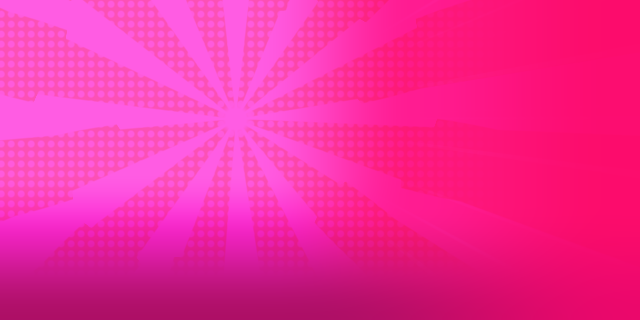
This background is drawn by a Shadertoy shader. Its source:

```glsl
// Pink comic sunburst with halftone wedges, fading to hot red and a plum floor.

const float RAY_COUNT = 12.0;
const float TAU = 6.2831853;
const vec2 BURST_CENTER = vec2(0.737, 0.628);

const vec3 PINK = vec3(1.0, 0.36, 0.89);
const vec3 MAGENTA = vec3(0.99, 0.15, 0.82);
const vec3 HOT_PINK = vec3(1.0, 0.11, 0.57);
const vec3 RED_PINK = vec3(0.99, 0.05, 0.44);
const vec3 PLUM = vec3(0.68, 0.06, 0.40);
const vec3 CRIMSON = vec3(0.92, 0.03, 0.42);
const vec3 WEDGE_TINT = vec3(0.99, 0.88, 0.80);

float hash(float n) {
    return fract(sin(n * 12.9898) * 43758.5453);
}

float fill(float dist, float pixel) {
    return 1.0 - smoothstep(-pixel, pixel, dist);
}

// Smooth colour field: pink to red across, darkening near the floor
vec3 backdrop(vec2 p) {
    float low = 1.0 - smoothstep(0.25, 0.46, p.y);
    vec3 color = mix(PINK, MAGENTA, low);
    color = mix(color, HOT_PINK, smoothstep(0.78, 1.3, p.x));
    color = mix(color, RED_PINK, smoothstep(1.25, 1.9, p.x));
    vec3 ground = mix(PLUM, CRIMSON, smoothstep(0.95, 2.0, p.x));
    return mix(color, ground, 1.0 - smoothstep(0.0, 0.36, p.y));
}

// Repeated wedges, each side notched by a tapering tooth
float wedges(vec2 q, float pixel) {
    float r = length(q);
    float angle = atan(q.y, q.x);
    float bend = radians(0.3 + 2.6 * cos(angle + 0.5));
    float turn = (angle - radians(16.0) - bend) / TAU * RAY_COUNT;
    float id = mod(floor(turn + 0.5), RAY_COUNT);
    float offset = (fract(turn + 0.5) - 0.5) * TAU / RAY_COUNT;
    float seed = id + (offset > 0.0 ? 0.37 : 0.71);
    float toothStart = mix(0.35, 0.65, hash(seed));
    float along = (r - toothStart) / 0.2;
    float tooth = smoothstep(0.0, 0.06, along) * (1.0 - clamp(along, 0.0, 1.0));
    float halfWidth = radians(8.0 + 1.2 * hash(id + 5.0) + 2.6 * tooth);
    return fill((abs(offset) - halfWidth) * r, pixel) * smoothstep(0.03, 0.06, r);
}

// Dots in upright rows and columns
float halftone(vec2 p, float pitch, float radius, float pixel) {
    vec2 cell = (fract(p / pitch) - 0.5) * pitch;
    return fill(length(cell) - radius, pixel);
}

// Thin radial streaks from layered sines
float streaks(vec2 q) {
    float angle = atan(q.y, q.x);
    float wave = sin(angle * 37.0 + 1.0) + sin(angle * 83.0) + sin(angle * 141.0 + 2.0);
    return smoothstep(1.4, 2.4, wave) * smoothstep(0.45, 0.8, length(q));
}

void mainImage(out vec4 fragColor, in vec2 fragCoord) {
    float pixel = 1.0 / iResolution.y;
    vec2 p = fragCoord * pixel;
    vec2 q = p - BURST_CENTER;
    vec3 color = backdrop(p);

    // Tint the wedges and let the dots show the backdrop again
    float fade = smoothstep(0.12, 0.25, p.y) * (1.0 - 0.8 * smoothstep(1.15, 1.75, p.x));
    float dots = halftone(q, 0.0312, 0.0108, pixel);
    float dotStrength = 0.85 * (1.0 - smoothstep(1.1, 1.7, p.x));
    float tint = wedges(q, pixel) * fade * (1.0 - dots * dotStrength);
    color *= mix(vec3(1.0), WEDGE_TINT, tint);

    // Faint highlights on the right
    color += vec3(0.0, 0.02, 0.035) * streaks(q) * smoothstep(1.0, 1.4, p.x) * fade;
    fragColor = vec4(clamp(color, 0.0, 1.0), 1.0);
}
```
